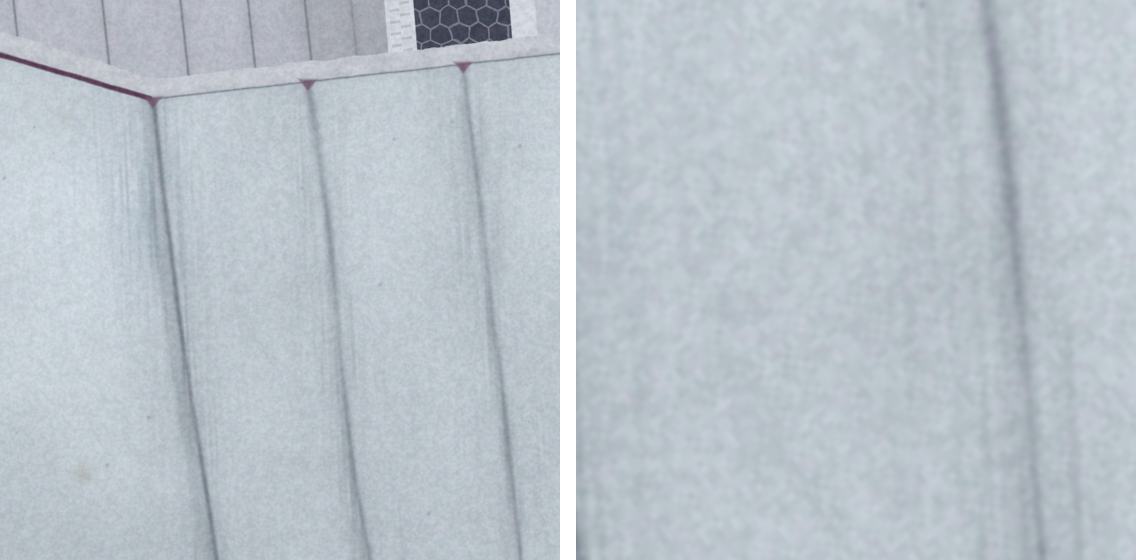
Left: the whole. Right: its middle third, enlarged.
A Shadertoy shader for this texture:

```glsl
// Weathered pale painted boards meeting at a corner, capped by a chipped rail.
// Behind it stand narrower boards and a framed window of hexagonal wire.
// Seams are repeated curves; wear comes from stretched value noise.

const vec3 PAINT = vec3(0.748, 0.785, 0.814);
const vec3 BACK_PAINT = vec3(0.72, 0.735, 0.775);
const vec3 RAIL_PAINT = vec3(0.785, 0.80, 0.83);
const vec3 TRIM = vec3(0.82, 0.84, 0.87);
const vec3 SHADOW = vec3(0.43, 0.46, 0.51);
const vec3 PURPLE = vec3(0.36, 0.25, 0.34);
const vec3 STAIN = vec3(0.68, 0.69, 0.68);
const float CORNER = 0.272;
const mat2 TURN = mat2(0.8, 0.6, -0.6, 0.8);

float hash(vec2 p) {
    p = fract(p * vec2(0.1031, 0.1147));
    p += dot(p, p.yx + 33.33);
    return fract((p.x + p.y) * p.x * 17.0);
}

float noise(vec2 p) {
    vec2 i = floor(p), f = fract(p);
    f = f * f * (3.0 - 2.0 * f);
    vec2 e = vec2(0, 1);
    return mix(mix(hash(i), hash(i + e.yx), f.x),
               mix(hash(i + e.xy), hash(i + e.yy), f.x), f.y);
}

float fbm(vec2 p) {
    float sum = 0.0, amp = 0.5;
    for (int i = 0; i < 4; i++) {
        sum += amp * noise(p);
        p = TURN * p * 2.03 + 7.1;
        amp *= 0.5;
    }
    return sum;
}

// Coverage where d is below zero, softened over width w
float fill(float d, float w) { return 1.0 - smoothstep(-w, w, d); }

float blob(vec2 p, vec2 c, float r) { return exp(-dot(p - c, p - c) / (r * r)); }

float railTop(float x) {
    return x < CORNER ? 0.055 + 0.315 * x : 0.141 - 0.111 * (x - CORNER);
}

float railBase(float x) {
    return x < CORNER ? 0.098 + 0.29 * x : 0.177 - 0.112 * (x - CORNER);
}

// Horizontal place of front seam k at depth y; the middle one sways
float seamX(float k, float y) {
    float t = (y - 0.18 + 0.028 * k) / 0.82;
    float sway = 0.006 * k * (2.0 - k) * sin(6.283 * t);
    return 0.273 + 0.277 * k + (0.09 + 0.008 * k) * t + (0.025 - 0.017 * k) * t * t + sway;
}

float hexEdge(vec2 p) {
    vec2 s = vec2(1.0, 1.732);
    vec2 a = mod(p, s) - 0.5 * s, b = mod(p - 0.5 * s, s) - 0.5 * s;
    vec2 g = abs(dot(a, a) < dot(b, b) ? a : b);
    return 0.5 - max(g.x, dot(g, 0.5 * s));
}

vec3 backWall(vec2 p, float px) {
    vec3 col = BACK_PAINT * (1.0 - 0.10 * smoothstep(0.4, 0.68, p.x));
    col *= 0.97 + 0.06 * fbm(p * vec2(50.0, 20.0));
    for (float k = 0.0; k < 6.0; k++) {
        float d = p.x - (0.024 + 0.168 * k - 0.0095 * k * k) - 0.11 * p.y;
        float depth = k == 5.0 ? 0.25 : 0.7;
        col = mix(col, SHADOW, depth * fill(abs(d) - 0.0018, px + 0.001));
        col *= 1.0 - 0.06 * exp(-abs(d) / 0.012);
    }
    // Window: wire over darkness, between two notched posts
    float x = p.x - 0.08 * p.y;
    float opening = fill(abs(x - 0.823) - 0.088, px);
    vec2 wire = vec2(x, p.y) + 0.008 * (vec2(noise(p * 45.0), noise(p * 45.0 + 9.0)) - 0.5);
    vec3 mesh = mix(vec3(0.26, 0.275, 0.335), vec3(0.54, 0.55, 0.60),
                    0.75 * fill(hexEdge(wire / 0.034) - 0.05, 0.045));
    col = mix(col, BACK_PAINT * 1.03, smoothstep(0.93, 0.96, x));
    col = mix(col, mesh, opening);
    float post = max(fill(abs(x - 0.712) - 0.026, px), fill(abs(x - 0.932) - 0.023, px));
    float notch = fract(p.y / 0.021 + 0.5 * step(0.712, x) + 8.0 * x);
    vec3 trim = TRIM * (1.0 - 0.13 * fill(abs(notch - 0.5) - 0.1, 0.1) * step(abs(x - 0.712), 0.018));
    return mix(col, trim * (0.96 + 0.06 * noise(p * 120.0)), post);
}

vec3 frontBoards(vec2 p, float px) {
    vec2 grain = vec2(p.x - 0.05 * p.y, p.y);
    float streak = noise(grain * vec2(190.0, 9.0)) * noise(grain * vec2(60.0, 5.0) + 5.0);
    vec3 col = PAINT + 0.07 * (fbm(p * 6.0) - 0.47);
    col += 0.05 * blob(p, vec2(0.06, 0.42), 0.27) - 0.025 * smoothstep(0.6, 1.1, p.y);
    col += 0.025 * (blob(p, vec2(0.68, 0.36), 0.13) + blob(p, vec2(0.97, 0.4), 0.14));
    col -= vec3(0.15, 0.125, 0.10) * streak * blob(p, vec2(0.25, 0.38), 0.13);
    for (float k = 0.0; k < 3.0; k++) {
        float d = p.x - seamX(k, p.y) - 0.003 * (noise(vec2(p.y * 9.0, k)) - 0.5);
        float wear = 0.55 + 0.6 * noise(vec2(p.y * 7.0, k * 5.0 + 2.0));
        col -= 0.14 * streak * exp(-abs(d + 0.005) / 0.045);
        col -= 0.025 * exp(-abs(d) / 0.03);
        // Soft bevel on the left, then the groove, darkest at the corner
        float bevel = k == 0.0 ? 0.026 : 0.012;
        float tone = k == 0.0 ? 0.06 : 0.028;
        col -= tone * smoothstep(-bevel - 0.008, -bevel + 0.005, d) * fill(d, 0.003);
        float upper = fill(p.y - 0.5, 0.15) * (k == 1.0 ? 1.0 : 0.3);
        float groove = exp(-pow(d / (0.003 + 0.002 * upper + px), 2.0));
        float depth = k == 0.0 ? 0.75 : 0.42 + 0.1 * upper - 0.06 * (k - 1.0);
        col = mix(col, SHADOW, groove * wear * depth);
    }
    // Scattered nicks and dull tan stains
    for (float i = 0.0; i < 12.0; i++) {
        vec2 c = vec2(hash(vec2(i, 3.0)), 0.18 + 0.8 * hash(vec2(i, 17.0)));
        float size = 0.002 + 0.002 * hash(vec2(i, 29.0));
        col = mix(col, SHADOW, 0.35 * blob(p, c, size));
    }
    float stains = blob(p, vec2(0.148, 0.846), 0.017) + 0.5 * blob(p, vec2(0.26, 0.82), 0.015)
                 + 0.5 * blob(p, vec2(0.12, 0.208), 0.014) + 0.4 * blob(p, vec2(0.95, 0.66), 0.014);
    return mix(col, STAIN, 0.7 * stains * (0.6 + 0.6 * noise(p * 90.0)));
}

void mainImage(out vec4 fragColor, in vec2 fragCoord) {
    vec2 p = fragCoord / iResolution.xy;
    p.y = 1.0 - p.y; // depth below the top edge
    float px = 1.0 / iResolution.y;
    float chip = 0.007 * (fbm(p * 45.0) - 0.5);
    float below = p.y - railBase(p.x);
    float left = fill(p.x - CORNER, 0.003);

    vec3 col = backWall(p, px);
    vec3 rail = RAIL_PAINT - 0.10 * pow(fbm(p * vec2(38.0, 75.0)), 2.0);
    col = mix(col, rail, fill(railTop(p.x) + chip - p.y, px));
    col = mix(col, frontBoards(p, px), fill(-below, px));

    // Dark joint under the rail, heavier and purple on the left
    float joint = fill(abs(below + 0.3 * chip) - mix(0.0014, 0.0045, left), px + 0.0008);
    col = mix(col, mix(SHADOW, PURPLE, left), joint * (0.7 + 0.25 * left));
    col -= 0.04 * exp(-abs(below) / 0.008);
    for (float k = 0.0; k < 3.0; k++) {
        float x = seamX(k, 0.18 - 0.028 * k);
        vec2 q = p - vec2(x, railBase(x));
        float knot = max(abs(q.x) + 0.8 * q.y - 0.013, -q.y - 0.004);
        col = mix(col, PURPLE + 0.09, 0.8 * fill(knot, 0.004));
    }
    // Mottled grain with a slight tint
    vec2 g = TURN * p;
    col += 0.05 * (noise(g * 250.0) - 0.5) + 0.035 * (noise(g * 115.0 + 3.0) - 0.5);
    col += vec3(0.02, -0.008, 0.012) * (noise(g * 140.0 + 40.0) - 0.5);
    fragColor = vec4(clamp(col, 0.0, 1.0), 1.0);
}
```
